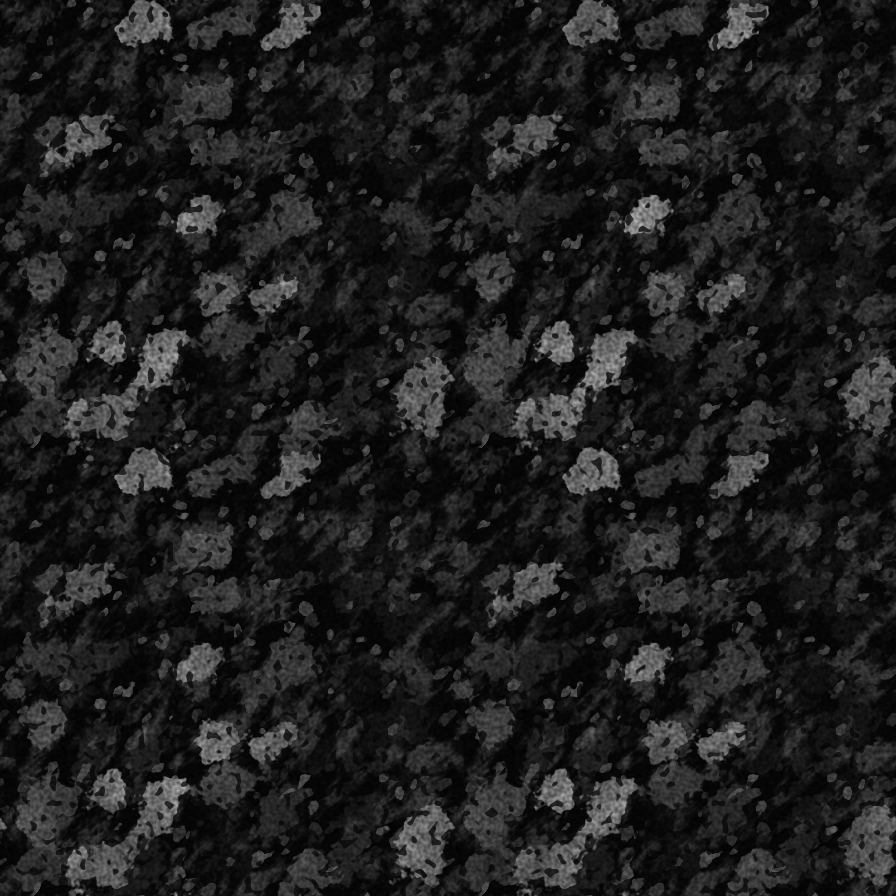
A Shadertoy shader for this texture:

```glsl
// Polished black granite with ragged grey mineral flakes, a slab tile repeated two by two.

vec3 hash3(vec2 p) {
    vec3 h = fract(p.xyx * vec3(0.1031, 0.1030, 0.0973) + 0.137);
    h += dot(h, h.yxz + 33.33);
    return fract((h.xxy + h.yzz) * h.zyx);
}

float corner(vec2 cell, vec2 f, vec2 offset, vec2 period) {
    float angle = 6.2832 * hash3(mod(cell + offset, period)).x;
    return dot(vec2(cos(angle), sin(angle)), f - offset);
}

// Gradient noise that wraps after a whole number of cells
float noise(vec2 p, vec2 period) {
    vec2 i = floor(p), f = p - i;
    vec2 u = f * f * f * (f * (f * 6.0 - 15.0) + 10.0);
    return mix(mix(corner(i, f, vec2(0, 0), period), corner(i, f, vec2(1, 0), period), u.x),
               mix(corner(i, f, vec2(0, 1), period), corner(i, f, vec2(1, 1), period), u.x), u.y);
}

float fbm(vec2 p, vec2 period, int octaves) {
    float sum = 0.0, amplitude = 0.7;
    for (int i = 0; i < octaves; i++) {
        sum += amplitude * noise(p + 0.37 * float(i), period);
        p *= 2.0;
        period *= 2.0;
        amplitude *= 0.62;
    }
    return sum;
}

// Brightest of the scattered slanted flakes; rarity makes pale ones scarcer
float flakes(vec2 p, float count, float rarity, float rough) {
    vec2 cell = floor(p * count), f = fract(p * count);
    float tone = 0.0;
    for (int y = -1; y <= 1; y++)
    for (int x = -1; x <= 1; x++) {
        vec2 offset = vec2(x, y);
        vec2 id = mod(cell + offset, count);
        vec3 place = hash3(id + 17.0 * rarity), look = hash3(id + 71.0 + count);
        vec2 d = f - offset - 0.15 - 0.7 * place.xy;
        float angle = 0.7 + 1.1 * (look.x - 0.5);
        d = mat2(cos(angle), -sin(angle), sin(angle), cos(angle)) * d;
        d /= vec2(0.42 + 0.22 * look.y, 0.24 + 0.2 * look.z);
        float mask = 1.0 - smoothstep(0.78, 0.96, length(d) + 1.1 * rough);
        tone = max(tone, mask * pow(place.z, rarity));
    }
    return tone;
}

void mainImage(out vec4 fragColor, in vec2 fragCoord) {
    vec2 uv = fragCoord / iResolution.xy;
    vec2 p = uv * 2.0;

    // Noise stretched along the rising diagonal
    vec2 slant = vec2(6.0 * (p.x + p.y), 13.0 * (p.x - p.y));
    float streak = fbm(slant, vec2(6, 13), 4);
    float rough = fbm(p * 15.0, vec2(15), 4);
    float cloud = fbm(p * 5.0 + 0.4, vec2(5), 3);
    float grain = noise(p * 113.0, vec2(113)) + 0.6 * noise(p * 61.0, vec2(61));

    // Wear and pits run over the whole slab, so the repeats differ slightly
    float wear = fbm(uv * 7.0, vec2(7), 3);
    float pits = smoothstep(0.2, 0.34, noise(uv * 92.0, vec2(92)));

    // Dim streaked crystal in the dark ground
    vec2 warped = p + 0.02 * vec2(streak, cloud);
    float crystal = smoothstep(-0.05, 0.55, streak + 0.6 * cloud + 0.5 * rough);
    float tone = 0.17 * crystal;

    // Mid-size shards, splinters and large pale flakes
    float broken = smoothstep(-0.3, 0.15, streak + 0.5 * rough);
    tone = max(tone, 0.23 * broken * flakes(warped, 12.0, 1.6, rough));
    tone = max(tone, 0.27 * flakes(warped, 29.0, 4.0, rough + 0.1));
    float pale = flakes(warped, 7.0, 2.6, 0.8 * rough);
    tone = max(tone, 0.43 * pale * (1.0 + 0.5 * wear + 0.35 * streak));

    // Pits, crystal grain and the near-black base
    tone *= (1.0 - 0.75 * pits) * (1.0 + 0.5 * grain);
    tone += 0.022 + 0.02 * grain;
    fragColor = vec4(vec3(clamp(tone, 0.0, 1.0)), 1.0);
}
```
